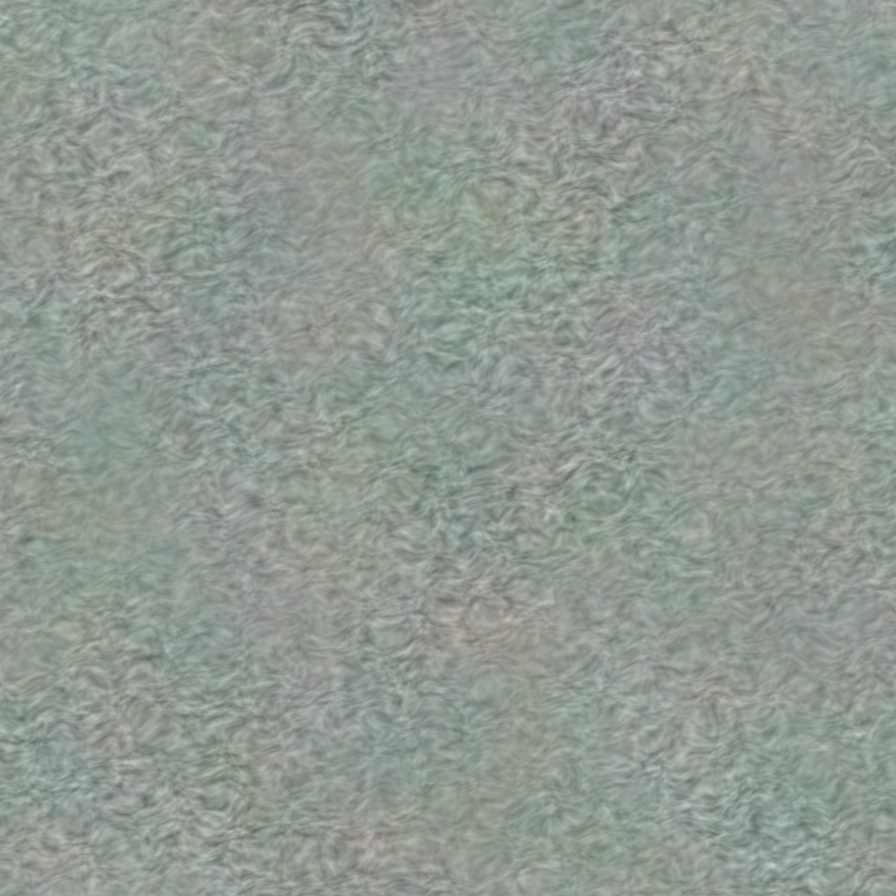
Write a Shadertoy shader that draws this texture.

```glsl
float hash(vec2 p) {
    vec3 q = fract(p.xyx * vec3(0.1031, 0.1030, 0.0973));
    q += dot(q, q.yzx + 33.33);
    return fract((q.x + q.y) * q.z);
}

float cornerRamp(vec2 cell, vec2 offset) {
    float angle = 6.2832 * hash(cell);
    return dot(vec2(cos(angle), sin(angle)), offset);
}

float gradientNoise(vec2 p) {
    vec2 i = floor(p), f = p - i;
    vec2 u = f * f * f * (f * (f * 6.0 - 15.0) + 10.0);
    vec2 e = vec2(1.0, 0.0);
    float low = mix(cornerRamp(i, f), cornerRamp(i + e, f - e), u.x);
    float high = mix(cornerRamp(i + e.yx, f - e.yx), cornerRamp(i + 1.0, f - 1.0), u.x);
    return mix(low, high, u.y);
}

float patches(vec2 p) {
    return gradientNoise(p) + 0.6 * gradientNoise(p * 2.1 + 17.3)
         + 0.4 * gradientNoise(p * 4.7 + 41.9);
}

mat2 rotation(float angle) {
    float c = cos(angle), s = sin(angle);
    return mat2(c, -s, s, c);
}

// Short tapered blades: positive where pale, negative where dark
float blades(vec2 p) {
    float sum = 0.0;
    vec2 home = floor(p);
    for (int y = -1; y <= 1; y++)
    for (int x = -1; x <= 1; x++) {
        vec2 cell = home + vec2(x, y);
        float kind = hash(cell + 71.0);
        vec2 centre = cell + vec2(hash(cell + 113.0), hash(cell + 157.0));
        float tilt = 0.3 + 1.6 * (hash(cell + 211.0) - 0.5);
        vec2 d = rotation(tilt) * (p - centre);
        d.y += 0.5 * d.x * d.x;
        float reach = 0.2 + 0.35 * hash(cell + 263.0);
        float shape = exp(-d.x * d.x / (reach * reach) - d.y * d.y / 0.006);
        sum += shape * (smoothstep(0.72, 1.0, kind) - smoothstep(0.28, 0.0, kind));
    }
    return sum;
}

void mainImage(out vec4 fragColor, in vec2 fragCoord) {
    vec2 uv = fragCoord / iResolution.y;

    // Matted fibres, mostly flat and rising a little to the right
    vec2 warp = vec2(gradientNoise(uv * 22.0 + 5.0), gradientNoise(uv * 22.0 + 60.0));
    vec2 p = rotation(0.22) * (uv + 0.014 * warp) + 3.0;
    float grain = 0.50 * gradientNoise(p * vec2(42.0, 80.0))
                + 0.55 * gradientNoise(p * vec2(80.0, 140.0) + 23.0)
                + 0.32 * gradientNoise(p * vec2(150.0, 230.0) + 91.0);
    float roughness = clamp(1.0 + 0.7 * patches(uv * 4.0 + 31.0), 0.6, 1.5);

    // Broad drifts of green, grey and a faint blue or straw cast
    float green = patches(uv * 5.0 + 9.0) + 0.35 * gradientNoise(p * vec2(26.0, 38.0) + 50.0);
    float warmth = patches(uv * 6.0 + 77.0) + 0.5 * gradientNoise(p * vec2(45.0, 65.0) + 12.0);
    float shade = patches(uv * 3.5 + 140.0);

    vec3 color = vec3(0.568, 0.602, 0.573);
    color += green * vec3(-0.048, 0.004, -0.016);
    color += warmth * vec3(0.018, 0.004, -0.024);
    color += 0.026 * shade + 0.21 * roughness * grain;
    color += 0.085 * roughness * blades(uv * 26.0) * vec3(1.0, 0.97, 0.93);

    fragColor = vec4(clamp(color, 0.0, 1.0), 1.0);
}
```
